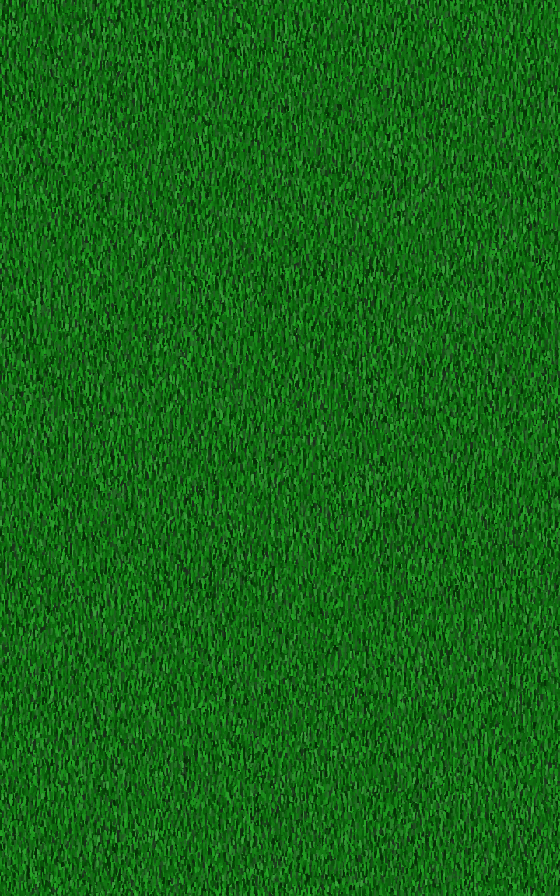
This texture is drawn by a WebGL 2 fragment shader. Its source:

```glsl
#version 300 es
precision highp float;
// Dense turf of very fine, nearly upright grass blades in mixed greens.

uniform vec2 u_resolution;
out vec4 fragColor;

// Four independent random values per cell
vec4 hash4(ivec2 cell, int seed) {
    uvec4 v = uvec4(cell, seed, cell.x + cell.y) * 1664525u + 12345u;
    for (int i = 0; i < 2; i++) {
        v += v.yzxy * v.wxyz;
        v ^= v >> 16u;
    }
    return vec4(v & 65535u) / 65535.0;
}

// Dark to bright green, with some blades paler than the rest
vec3 bladeColor(float tone, float paleness) {
    float green = mix(0.16, 0.65, tone);
    float tint = 0.018 + 0.13 * tone * tone + 0.09 * smoothstep(0.6, 0.9, paleness);
    return vec3(tint, green, tint + 0.003);
}

void main() {
    // Narrow, tall cells; one blade grows from each
    vec2 density = vec2(320.0, 140.0);
    vec2 p = gl_FragCoord.xy / u_resolution.x * density;
    vec2 pixel = density / u_resolution.x;
    ivec2 home = ivec2(floor(p));

    // Soil, seen only where no blade reaches
    float total = 0.0002;
    vec3 color = vec3(0.05, 0.34, 0.05) * total;

    // Overlapping blades, the highest rank dominating
    for (int y = -1; y <= 1; y++) {
        for (int x = -1; x <= 1; x++) {
            ivec2 cell = home + ivec2(x, y);
            vec4 place = hash4(cell, 17);
            vec4 look = hash4(cell, 371);

            // Paired columns take opposite tones, which keeps the lawn even
            float pairTone = hash4(ivec2(cell.x >> 1, cell.y), 53).x;
            float tone = (cell.x & 1) == 0 ? pairTone : 1.0 - pairTone;

            vec2 d = p - vec2(cell) - 0.5 - (place.xy - 0.5) * vec2(0.5, 0.8);
            float lean = (place.z - 0.5) * 0.9;
            float halfLength = mix(0.55, 0.85, place.w);
            vec2 cover = clamp(0.5 + (vec2(0.46, halfLength)
                - abs(vec2(d.x - lean * d.y, d.y))) / pixel, 0.0, 1.0);
            float weight = cover.x * cover.y * (0.01 + pow(look.z, 4.0));
            color += bladeColor(tone, look.y) * weight;
            total += weight;
        }
    }
    fragColor = vec4(color / total, 1.0);
}
```
